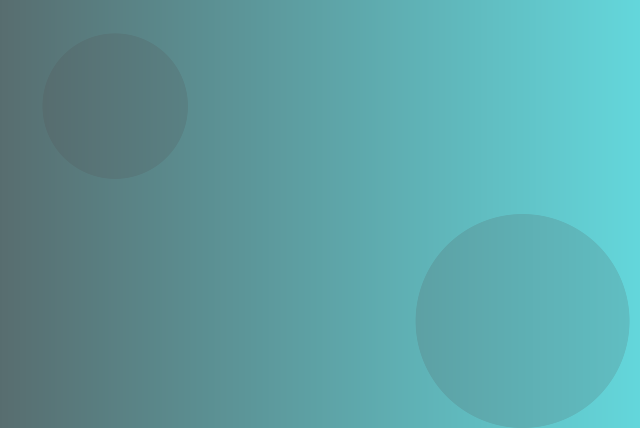
Give the GLSL for this background, as a WebGL 2 fragment shader.

```glsl
#version 300 es
precision highp float;

uniform vec2 u_resolution;
out vec4 fragColor;

const vec3 SLATE = vec3(0.343, 0.428, 0.436);
const vec3 TURQUOISE = vec3(0.390, 0.842, 0.860);
const vec3 SHADE = vec3(0.31, 0.27, 0.28);
const float SHADE_ALPHA = 0.16;

// Signed distance to a circle, in units of the canvas height
float circleDistance(vec2 p, vec2 center, float radius) {
  return length(p - center) - radius;
}

// Smooth coverage across one pixel at the edge
float coverage(float dist, float pixel) {
  return 1.0 - smoothstep(-0.5 * pixel, 0.5 * pixel, dist);
}

// Lay a translucent disc over a colour
vec3 addDisc(vec3 base, vec2 p, vec2 center, float radius, float pixel) {
  float mask = coverage(circleDistance(p, center, radius), pixel);
  return mix(base, SHADE, SHADE_ALPHA * mask);
}

void main() {
  vec2 uv = gl_FragCoord.xy / u_resolution;
  vec2 aspect = vec2(u_resolution.x / u_resolution.y, 1.0);
  vec2 p = uv * aspect;
  float pixel = 1.0 / u_resolution.y;

  // Horizontal gradient
  vec3 color = mix(SLATE, TURQUOISE, uv.x);

  // Upper left and lower right discs
  color = addDisc(color, p, vec2(0.180, 0.752) * aspect, 0.170, pixel);
  color = addDisc(color, p, vec2(0.8165, 0.250) * aspect, 0.250, pixel);

  fragColor = vec4(color, 1.0);
}
```
